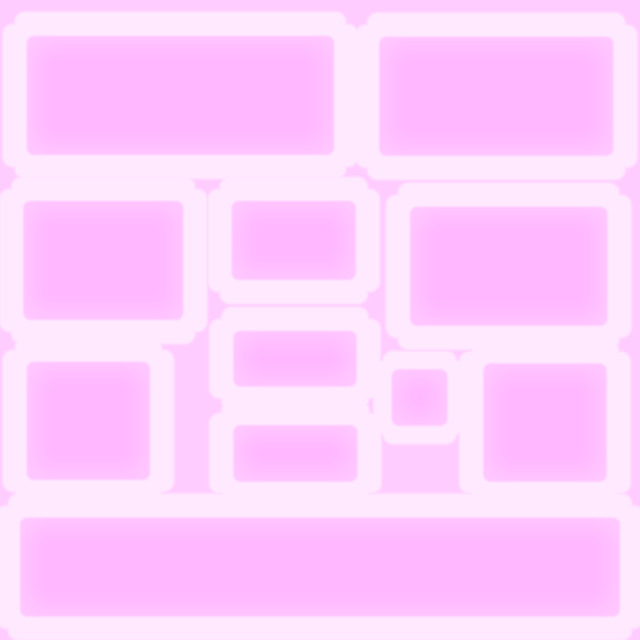
Give the GLSL for this pattern, as a Shadertoy shader.

```glsl
// Soft pink rounded panels with pale notched halos, packed like a wall of blocks.

// Panels as left, top, right, bottom on a 768-unit layout with y pointing down
const vec4 PANELS[11] = vec4[11](
    vec4(32, 43, 401, 186), vec4(455, 44, 736, 187),
    vec4(28, 241, 220, 384), vec4(278, 241, 427, 336), vec4(492, 248, 729, 391),
    vec4(280, 397, 428, 464), vec4(280, 510, 429, 578), vec4(470, 443, 537, 511),
    vec4(32, 434, 180, 576), vec4(580, 436, 728, 578),
    vec4(24, 621, 744, 740));

float roundedBox(vec2 p, vec2 halfSize, float radius) {
    vec2 q = abs(p) - halfSize + radius;
    return length(max(q, 0.0)) + min(max(q.x, q.y), 0.0) - radius;
}

// Two crossed boxes leave a small step at every corner
float notchedBox(vec2 p, vec2 halfSize, float margin) {
    float wide = roundedBox(p, halfSize + margin * vec2(1.0, 0.5), 13.0);
    float tall = roundedBox(p, halfSize + margin * vec2(0.5, 1.0), 13.0);
    return min(wide, tall);
}

void mainImage(out vec4 fragColor, in vec2 fragCoord) {
    vec2 p = fragCoord / iResolution.xy * 768.0;
    p.y = 768.0 - p.y;

    float halo = 0.0, panel = 0.0, core = 0.0;
    for (int i = 0; i < 11; i++) {
        vec4 box = PANELS[i];
        vec2 halfSize = 0.5 * (box.zw - box.xy);
        vec2 local = p - 0.5 * (box.xy + box.zw);

        // Small panels carry a thinner halo
        float margin = min(29.0, 0.65 * max(halfSize.x, halfSize.y));
        halo = max(halo, smoothstep(3.0, -3.0, notchedBox(local, halfSize, margin)));

        float fill = smoothstep(2.5, -2.5, roundedBox(local, halfSize, 9.0));
        panel = max(panel, fill);

        // Inner glow deepens away from the sides
        vec2 depth = smoothstep(-18.0, 38.0, halfSize - abs(local));
        core = max(core, fill * depth.x * depth.y);
    }

    vec3 color = mix(vec3(1.0, 0.8, 1.0), vec3(1.0, 0.915, 1.0), halo);
    vec3 panelColor = mix(vec3(1.0, 0.79, 1.0), vec3(1.0, 0.718, 1.0), core);
    fragColor = vec4(mix(color, panelColor, panel), 1.0);
}
```
